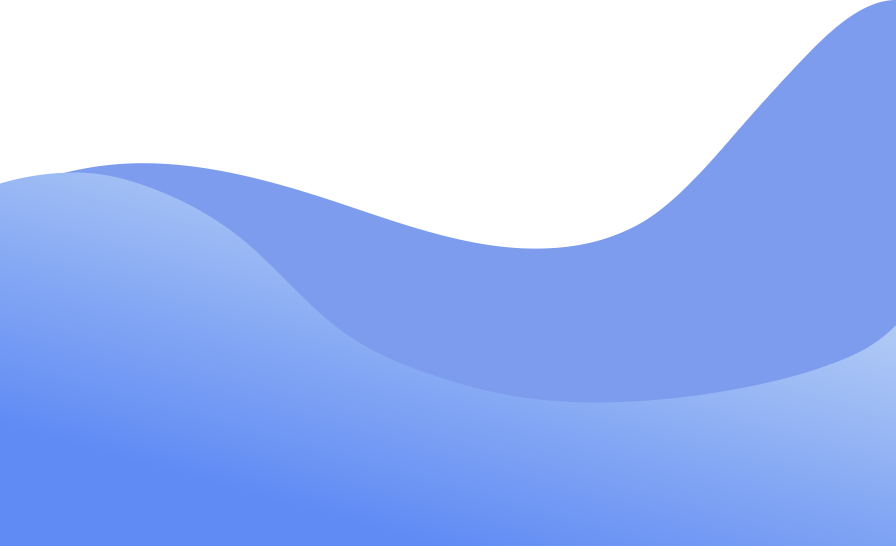
A Shadertoy shader for this background:

```glsl
const vec3 SKY_COLOR   = vec3(1.0);
const vec3 BACK_COLOR  = vec3(0.49, 0.61, 0.93);
const vec3 FRONT_DARK  = vec3(0.376, 0.545, 0.955);
const vec3 FRONT_LIGHT = vec3(0.695, 0.795, 0.96);

// Front gradient: t = dot(uv, GRADIENT_AXIS) + GRADIENT_OFFSET
const vec2  GRADIENT_AXIS   = vec2(0.716, 1.567);
const float GRADIENT_OFFSET = -0.35;

// Crest knots: x, height, slope
const int BACK_COUNT = 8;
const vec3 BACK_KNOTS[BACK_COUNT] = vec3[](
    vec3(0.0, 0.6426, 0.734),
    vec3(0.1591, 0.7011, 0.0),
    vec3(0.3911, 0.6213, -0.555),
    vec3(0.5971, 0.5447, 0.0),
    vec3(0.7106, 0.5872, 0.865),
    vec3(0.8149, 0.7447, 1.9),
    vec3(0.8996, 0.8979, 1.714),
    vec3(1.0, 1.0, 0.0));

const int FRONT_COUNT = 10;
const vec3 FRONT_KNOTS[FRONT_COUNT] = vec3[](
    vec3(0.0, 0.6638, 0.49),
    vec3(0.0847, 0.684, 0.0),
    vec3(0.1825, 0.6468, -0.685),
    vec3(0.2868, 0.5383, -1.51),
    vec3(0.3651, 0.4149, -1.387),
    vec3(0.4954, 0.3064, -0.539),
    vec3(0.6623, 0.2628, 0.0),
    vec3(0.8344, 0.2915, 0.326),
    vec3(0.9452, 0.3447, 0.685),
    vec3(1.0, 0.4043, 1.632));

// Cubic Hermite span between two knots
float hermite(vec3 a, vec3 b, float x) {
    float span = b.x - a.x;
    float t = (x - a.x) / span;
    float s = 1.0 - t;
    return mix(a.y, b.y, t * t * (3.0 - 2.0 * t))
         + span * t * s * (a.z * s - b.z * t);
}

float backCrest(float x) {
    float height = BACK_KNOTS[0].y;
    for (int i = 0; i < BACK_COUNT - 1; i++)
        if (x >= BACK_KNOTS[i].x)
            height = hermite(BACK_KNOTS[i], BACK_KNOTS[i + 1], x);
    return height;
}

float frontCrest(float x) {
    float height = FRONT_KNOTS[0].y;
    for (int i = 0; i < FRONT_COUNT - 1; i++)
        if (x >= FRONT_KNOTS[i].x)
            height = hermite(FRONT_KNOTS[i], FRONT_KNOTS[i + 1], x);
    return height;
}

// Coverage of the area where depth is positive, smoothed over one pixel
float coverage(float depth) {
    float pixel = length(vec2(dFdx(depth), dFdy(depth)));
    return clamp(depth / pixel + 0.5, 0.0, 1.0);
}

void mainImage(out vec4 fragColor, in vec2 fragCoord) {
    vec2 uv = fragCoord / iResolution.xy;

    // Back wave
    vec3 color = mix(SKY_COLOR, BACK_COLOR, coverage(backCrest(uv.x) - uv.y));

    // Front wave with diagonal gradient
    float t = clamp(dot(uv, GRADIENT_AXIS) + GRADIENT_OFFSET, 0.0, 1.0);
    vec3 frontColor = mix(FRONT_DARK, FRONT_LIGHT, t);
    color = mix(color, frontColor, coverage(frontCrest(uv.x) - uv.y));

    fragColor = vec4(color, 1.0);
}
```
